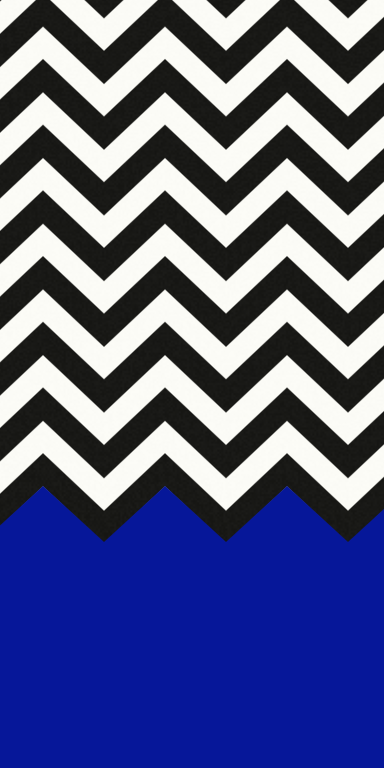
Reproduce this pattern procedurally as a WebGL 1 fragment shader.

```glsl
precision highp float;

uniform vec2 u_resolution;

// All lengths are in canvas widths, measured from the lower left.
const float PEAK_X = 0.1120;
const float ZIGZAG_PERIOD = 0.3177;
const float ZIGZAG_DEPTH = 0.1497;
const float STRIPE_PEAK_Y = 0.8198;
const float STRIPE_PITCH = 0.1711;
const float WHITE_SHARE = 0.493;
const float HEM_PEAK_Y = 0.7344;
const float HEM_DEPTH = 0.1458;
const float EDGE_SOFTNESS = 0.0022;
const float THREADS = 190.0;
const float WEAVE_STRENGTH = 0.025;

const vec3 BLUE = vec3(0.025, 0.090, 0.600);
const vec3 BLACK = vec3(0.095, 0.095, 0.085);
const vec3 WHITE = vec3(0.985, 0.985, 0.965);

float hash(vec2 p) {
    return fract(sin(dot(p, vec2(127.1, 311.7))) * 43758.55);
}

float valueNoise(vec2 p) {
    vec2 cell = floor(p);
    vec2 f = fract(p);
    f = f * f * (3.0 - 2.0 * f);
    float low = mix(hash(cell), hash(cell + vec2(1.0, 0.0)), f.x);
    float high = mix(hash(cell + vec2(0.0, 1.0)), hash(cell + 1.0), f.x);
    return mix(low, high, f.y);
}

// 0 at each peak, 1 at each valley
float zigzag(float x) {
    float phase = fract((x - PEAK_X) / ZIGZAG_PERIOD);
    return 1.0 - abs(2.0 * phase - 1.0);
}

// Turns a vertical offset into distance from a slanted edge
float slantScale(float depth) {
    float slope = 2.0 * depth / ZIGZAG_PERIOD;
    return inversesqrt(1.0 + slope * slope);
}

void main() {
    vec2 p = gl_FragCoord.xy / u_resolution.x;
    float pixel = 1.0 / u_resolution.x;
    float wave = zigzag(p.x);

    // Chevron stripes
    float height = p.y - STRIPE_PEAK_Y + ZIGZAG_DEPTH * wave;
    float whiteHalf = 0.5 * WHITE_SHARE * STRIPE_PITCH;
    float fromCenter = abs(mod(height - whiteHalf + 0.5 * STRIPE_PITCH, STRIPE_PITCH)
        - 0.5 * STRIPE_PITCH);
    float stripeDist = (whiteHalf - fromCenter) * slantScale(ZIGZAG_DEPTH);
    float stripeEdge = max(EDGE_SOFTNESS, 0.7 * pixel);
    float white = smoothstep(-stripeEdge, stripeEdge, stripeDist);

    // Faint woven texture
    float weave = valueNoise(p * THREADS) - 0.5;
    vec3 cloth = mix(BLACK, WHITE, white);
    cloth += weave * WEAVE_STRENGTH * mix(1.0, 0.4, white);

    // Plain field below the zigzag hem
    float hemDist = (p.y - HEM_PEAK_Y + HEM_DEPTH * wave) * slantScale(HEM_DEPTH);
    float clothMask = smoothstep(-0.7 * pixel, 0.7 * pixel, hemDist);
    gl_FragColor = vec4(mix(BLUE, cloth, clothMask), 1.0);
}
```
